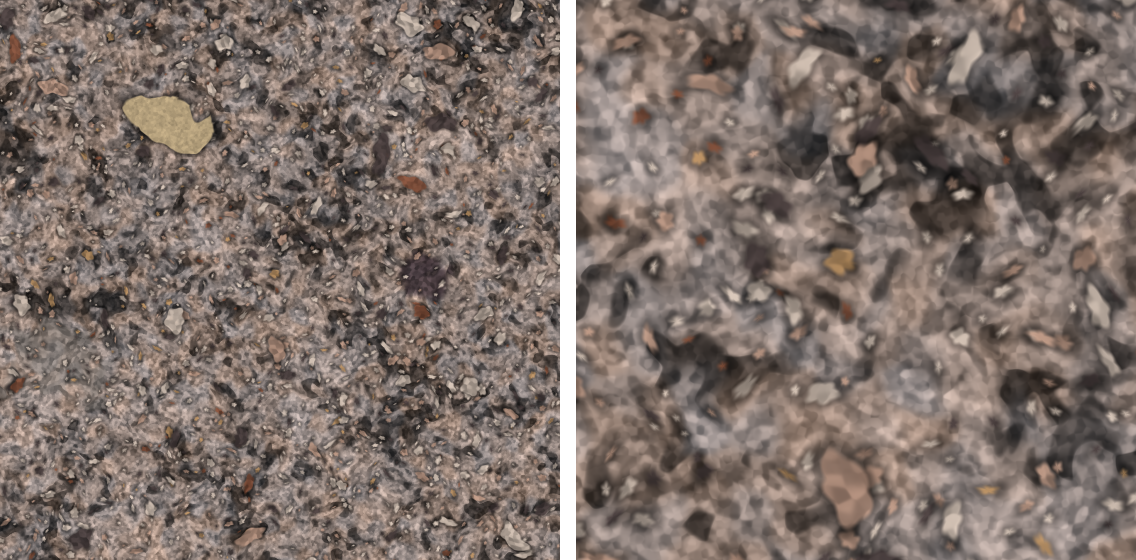
Left, the full canvas; right, a detail of the centre.
Reproduce this texture procedurally as a Shadertoy shader.

```glsl
// Weathered concrete: fine grey-brown grit with dark pits and small pebbles.
// Soft cellular noise at several scales makes the grit and stains; jittered
// grids scatter the pebbles, and one large sandy stone lies at the upper left.

vec3 hash3(vec2 p) {
    vec3 q = fract(p.xyx * vec3(0.1031, 0.1030, 0.0973));
    q += dot(q, q.yxz + 33.33);
    return fract((q.xxy + q.yzz) * q.zyx);
}

mat2 rotation(float a) {
    return mat2(cos(a), sin(a), -sin(a), cos(a));
}

// Cellular noise: random cell tones blended by distance, centred on zero
float grains(vec2 p, float seed) {
    vec2 base = floor(p);
    float sum = 0.0, total = 0.0;
    for (int y = -1; y <= 1; y++)
    for (int x = -1; x <= 1; x++) {
        vec2 cell = base + vec2(x, y);
        vec3 h = hash3(cell + seed);
        vec2 d = p - cell - 0.1 - 0.8 * h.xy;
        float weight = exp(-7.0 * dot(d, d));
        sum += weight * h.z;
        total += weight;
    }
    return sum / total - 0.5;
}

vec3 mineral(float t) {
    if (t < 0.50) return vec3(0.75, 0.69, 0.64);  // pale quartz
    if (t < 0.70) return vec3(0.66, 0.53, 0.46);  // pink feldspar
    if (t < 0.77) return vec3(0.66, 0.51, 0.34);  // ochre
    if (t < 0.82) return vec3(0.46, 0.27, 0.19);  // rust
    return vec3(0.25, 0.21, 0.21);                // basalt
}

// Wobbly ellipses on a jittered grid, each in a dark socket
void addPebbles(inout vec3 col, vec2 uv, float scale, float share, float grit) {
    vec2 p = uv * scale, base = floor(p);
    for (int y = -1; y <= 1; y++)
    for (int x = -1; x <= 1; x++) {
        vec2 cell = base + vec2(x, y);
        vec3 place = hash3(cell + scale);
        vec3 form = hash3(cell + scale + 57.0);
        if (place.z > share) continue;
        vec2 d = rotation(6.28 * form.x) * (p - cell - 0.2 - 0.6 * place.xy);
        d.x *= mix(0.55, 1.0, form.y);
        float a = atan(d.y, d.x);
        float wobble = 1.0 + 0.16 * sin(2.0 * a + 9.0 * form.y) + 0.12 * sin(5.0 * a + 20.0 * form.z);
        float dist = (length(d) - mix(0.13, 0.30, form.z * form.z) * wobble) / scale;
        col *= 1.0 - 0.32 * (1.0 - smoothstep(0.0, 0.006, dist));
        vec3 tint = mineral(fract(place.z / share)) * (1.0 + 0.5 * grit);
        col = mix(col, tint, 0.85 * (1.0 - smoothstep(-0.002, 0.0015, dist)));
    }
}

// Soft elliptical patch, one inside and zero outside
float patchMask(vec2 p, vec2 radii, float ragged) {
    return 1.0 - smoothstep(0.65, 1.15, length(p / radii) + ragged);
}

void mainImage(out vec4 fragColor, in vec2 fragCoord) {
    vec2 uv = fragCoord / iResolution.y;

    // Layered sines bend the grid out of line
    vec2 warped = uv + 0.004 * sin(uv.yx * 47.0 + 2.0 * sin(uv * 31.0))
                     + 0.0015 * sin(uv.yx * 163.0 + 1.0);

    float dust = grains(uv * 230.0, 11.0);
    float sand = grains(warped * 140.0, 23.0);
    float grit = grains(warped * 68.0, 37.0);
    float lumps = grains(warped * 27.0, 41.0);
    float stain = grains(warped * 8.0, 59.0);
    float hue = grains(warped * 38.0, 73.0);

    // Grit: tone first, then a warm or cool drift
    float tone = 0.535 + 0.17 * dust + 0.29 * sand + 0.17 * grit + 0.12 * lumps + 0.12 * stain;
    vec3 col = tone * vec3(1.0, 0.895, 0.845);
    col += hue * vec3(0.06, 0.0, -0.05);

    // Dark pits, gathered where the stains are deep
    float pits = smoothstep(0.12, 0.42, -grit - 0.7 * lumps - 0.5 * stain);
    col *= 1.0 - 0.42 * pits;

    // Broad stains: soot at the left edge, a grey cement smear, a purple chip
    float ragged = 0.8 * lumps + 0.6 * grit;
    float soot = patchMask(uv - vec2(0.01, 0.73), vec2(0.06, 0.08), ragged)
               + patchMask(uv - vec2(0.09, 0.45), vec2(0.09, 0.04), ragged);
    col *= 1.0 - 0.38 * min(soot, 1.0);
    float smear = patchMask(uv - vec2(0.10, 0.36), vec2(0.10, 0.08), ragged);
    col = mix(col, vec3(0.51, 0.48, 0.46) * (1.0 + 0.5 * sand), 0.65 * smear);
    float chip = patchMask(uv - vec2(0.755, 0.50), vec2(0.045, 0.043), 0.6 * ragged);
    col = mix(col, vec3(0.25, 0.20, 0.22) * (1.0 + 0.6 * sand), 0.85 * chip);

    addPebbles(col, warped, 70.0, 0.26, sand);
    addPebbles(col, warped, 38.0, 0.24, sand);
    addPebbles(col, warped, 17.0, 0.18, sand);

    // Large sandy stone: a tilted ellipse with a bite out of its upper right
    vec2 q = rotation(0.42) * (warped - vec2(0.306, 0.781));
    float stone = (length(q / vec2(0.082, 0.044)) - 1.0) * 0.05;
    stone += 0.003 * sin(q.x * 90.0) + 0.004 * grit;
    stone = max(stone, 0.021 - length(warped - vec2(0.357, 0.806)));
    col *= 1.0 - 0.5 * (1.0 - smoothstep(0.0, 0.011, stone + 0.006 * lumps));
    vec3 sandstone = vec3(0.70, 0.62, 0.48) * (1.0 + 0.16 * sand + 0.12 * dust);
    col = mix(col, sandstone, 1.0 - smoothstep(-0.002, 0.0015, stone));

    fragColor = vec4(clamp(col, 0.0, 1.0), 1.0);
}
```
